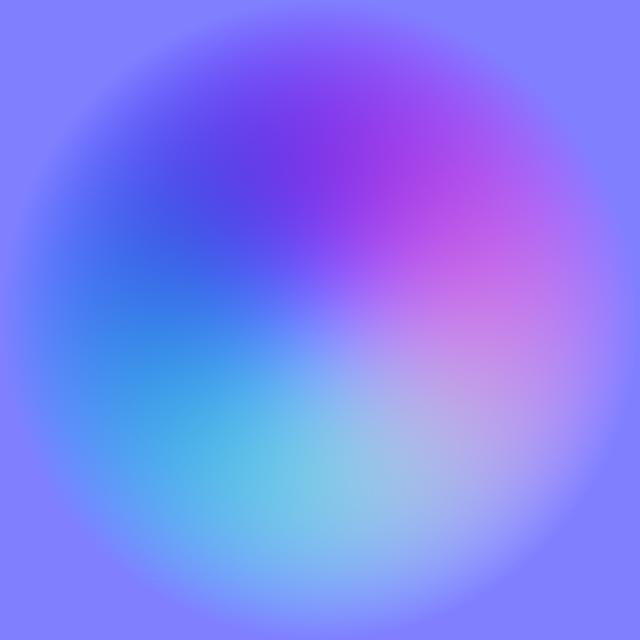
Reproduce this background procedurally as a WebGL 1 fragment shader.

```glsl
precision highp float;

uniform vec2 u_resolution;

const float TAU = 6.2831853;

// Steepness of a cosine dome that flattens at its centre and rim
float domeSlope(float radius) {
    return 0.68 * sin(TAU * min(radius, 0.5));
}

// Surface normal of the dome, tilted away from the centre
vec3 domeNormal(vec2 p) {
    float radius = length(p);
    vec2 outward = p / max(radius, 0.0001);
    return normalize(vec3(outward * domeSlope(radius), 1.0));
}

void main() {
    // Centred coordinates, with the vertical axis pointing down
    vec2 p = (gl_FragCoord.xy - 0.5 * u_resolution) / min(u_resolution.x, u_resolution.y);
    p.y = -p.y;

    // Each normal component becomes a colour channel
    vec3 normalColor = 0.5 + 0.5 * domeNormal(p);
    gl_FragColor = vec4(normalColor, 1.0);
}
```
